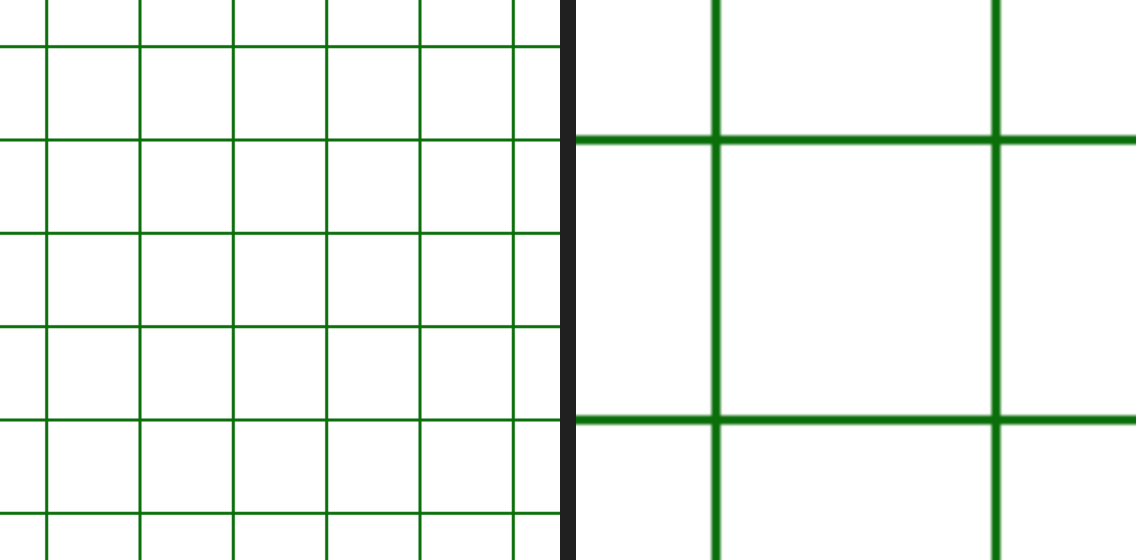
Left, the full canvas; right, a detail of the centre.
Reproduce this pattern procedurally as a Shadertoy shader.

```glsl
// Square grid of thin green rules on white paper, six cells each way.
// Each axis folds into repeating cells; the distance to the cell's centre
// line becomes soft-edged ink. Whole repeats make the sheet tile.

const float CELLS = 6.0;
const float LINE_WIDTH = 0.0054;   // fraction of the canvas
const float EDGE_SOFTNESS = 0.0016;
const vec3 PAPER = vec3(1.0);
const vec3 INK = vec3(0.04, 0.43, 0.04);

// Distance per axis, in canvas units, to the nearest cell centre line
vec2 centreLineDistance(vec2 uv, float cells) {
    return abs(fract(uv * cells) - 0.5) / cells;
}

// Coverage of a line of the given width, with a smooth edge
vec2 lineCoverage(vec2 dist, float width, vec2 softness) {
    return 1.0 - smoothstep(0.5 * width - softness, 0.5 * width + softness, dist);
}

void mainImage(out vec4 fragColor, in vec2 fragCoord) {
    vec2 uv = fragCoord / iResolution.xy;
    vec2 softness = max(vec2(EDGE_SOFTNESS), 0.75 / iResolution.xy);

    // Vertical rules in x, horizontal rules in y
    vec2 rules = lineCoverage(centreLineDistance(uv, CELLS), LINE_WIDTH, softness);

    // Union of both sets of rules
    float ink = 1.0 - (1.0 - rules.x) * (1.0 - rules.y);
    fragColor = vec4(mix(PAPER, INK, ink), 1.0);
}
```
